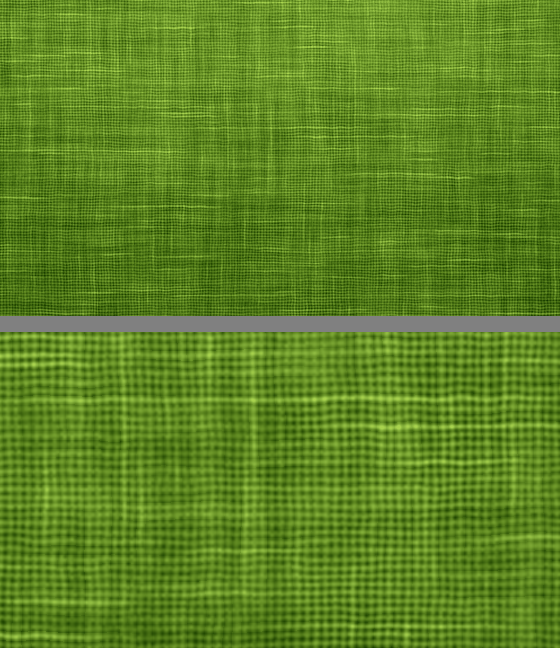
Top: the whole. Bottom: its middle third, enlarged.
Write a Shadertoy shader that draws this texture.

```glsl
// Green linen cloth: a fine uneven weave with slubs, lit from above.
#define THREADS 107.0      // threads per canvas height
#define WEAVE 0.31         // contrast of the thread grid
#define WOBBLE 0.9         // drift of threads, in thread widths
#define STREAKS 0.30       // tone variation between threads
#define SLUBS 0.34         // brightness of thick yarn pieces
#define GRAIN 0.22         // fibre roughness
#define LIGHT_LOW 0.30     // tone at the bottom edge
#define LIGHT_HIGH 0.72    // tone at the top edge
#define SHADE vec3(0.18, 0.33, 0.03)
#define SHINE vec3(0.52, 0.69, 0.23)

const float TAU = 6.2831853;

float hash(vec2 p) {
    vec3 q = fract(p.xyx * 0.1031);
    q += dot(q, q.yzx + 33.33);
    return fract((q.x + q.y) * q.z);
}

float noise(vec2 p) {
    vec2 cell = floor(p), f = fract(p);
    f = f * f * (3.0 - 2.0 * f);
    float low = mix(hash(cell), hash(cell + vec2(1, 0)), f.x);
    float high = mix(hash(cell + vec2(0, 1)), hash(cell + vec2(1, 1)), f.x);
    return mix(low, high, f.y);
}

// Tone shift of one yarn: x runs along it, y is the thread number.
float yarnTone(vec2 yarn, float seed) {
    return noise(vec2(yarn.x * 9.0 + seed, floor(yarn.y) + seed)) - 0.5;
}

// Rare bright pieces of thicker yarn with tapered ends.
float slub(vec2 yarn, float stretch, float seed) {
    float id = floor(yarn.y);
    float piece = noise(vec2(yarn.x * stretch + hash(vec2(id, seed)) * 40.0, id + seed));
    return smoothstep(0.80, 0.96, piece);
}

void mainImage(out vec4 fragColor, in vec2 fragCoord) {
    vec2 p = fragCoord / iResolution.y;
    vec2 uv = fragCoord / iResolution.xy;

    // Bent thread coordinates
    vec2 drift = vec2(noise(p * vec2(9.0, 4.0) + 11.0), noise(p * vec2(4.0, 9.0) + 47.0));
    drift += 0.35 * vec2(noise(p * 38.0 + 5.0), noise(p * 38.0 + 83.0));
    vec2 thread = p * THREADS + WOBBLE * drift;
    vec2 warp = vec2(p.y, thread.x);
    vec2 weft = vec2(p.x, thread.y);

    // Thread ridges and the dark holes between them
    vec2 ridge = -cos(TAU * thread);
    float grid = 0.43 * ridge.x + 0.57 * ridge.y;
    float hole = (1.0 - ridge.x) * (1.0 - ridge.y) * 0.25;
    float visible = 1.0 - smoothstep(0.42, 0.9, THREADS / iResolution.y);
    float firmness = 0.7 + 0.6 * noise(p * 14.0 + 61.0);
    float tone = WEAVE * visible * firmness * (grid - 0.3 * (hole - 0.25));

    // Single yarns and loose bundles of yarns
    tone += STREAKS * (0.6 * yarnTone(warp, 19.0) + 0.7 * yarnTone(weft, 131.0));
    tone += STREAKS * 0.55 * (noise(vec2(p.x * 42.0, p.y * 3.5) + 7.0) - 0.5);
    tone += STREAKS * 0.55 * (noise(vec2(p.x * 2.5, p.y * 38.0) + 29.0) - 0.5);

    // Slubs: long across, shorter and fainter upright
    float across = slub(weft, 5.0, 211.0) * (0.6 + 0.4 * ridge.y);
    float upright = slub(warp, 8.0, 307.0) * (0.6 + 0.4 * ridge.x);
    tone += SLUBS * (across + 0.55 * upright - 0.06);

    // Fibre roughness
    tone += GRAIN * (noise(p * 270.0) - 0.5);

    // Light falling off downward and toward the sides
    float side = abs(uv.x - 0.5) * 2.0;
    tone += mix(LIGHT_LOW, LIGHT_HIGH, smoothstep(-0.15, 1.1, uv.y));
    tone += 0.03 - 0.13 * side * side * side;
    tone += 0.08 * (noise(p * 3.0 + 17.0) - 0.5);

    // Shadow to shine, with the brightest yarns turning yellowish
    vec3 color = mix(SHADE, SHINE, clamp(tone, -0.4, 1.35));
    color.b -= 0.06 * clamp(tone * (1.0 - tone), 0.0, 0.25);
    color += vec3(0.06, 0.03, 0.02) * max(tone - 1.0, 0.0);
    fragColor = vec4(clamp(color, 0.0, 1.0), 1.0);
}
```
